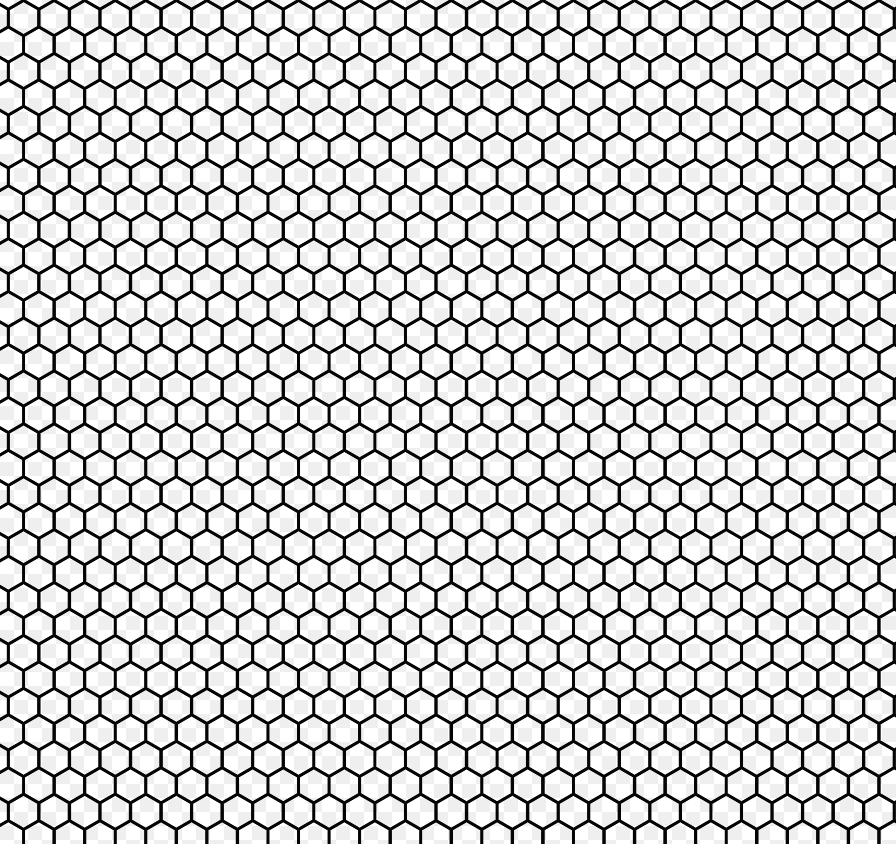
Reproduce this pattern procedurally as a Shadertoy shader.

```glsl
// Fine black honeycomb mesh over a faint white and pale grey checkerboard.

float hash(float n) {
    return fract(sin(n * 12.99) * 4375.85);
}

// Offset from the centre of the nearest unit-wide, pointy-topped hexagon.
vec2 hexOffset(vec2 p) {
    vec2 pitch = vec2(1.0, sqrt(3.0));
    vec2 a = mod(p + 0.5 * pitch, pitch) - 0.5 * pitch;
    vec2 b = mod(p, pitch) - 0.5 * pitch;
    return dot(a, a) < dot(b, b) ? a : b;
}

// Antialiased checkerboard of unit squares, from -1 to 1.
float checker(vec2 p, float pixel) {
    vec2 wave = clamp(sin(p * 3.14159) / (1.5708 * pixel), -1.0, 1.0);
    return wave.x * wave.y;
}

void mainImage(out vec4 fragColor, in vec2 fragCoord) {
    // Width spans 0 to 1; y runs down from the top edge.
    vec2 uv = vec2(fragCoord.x, iResolution.y - fragCoord.y) / iResolution.x;
    float pixel = 1.0 / iResolution.x;

    // Pale backing squares
    float check = checker(uv * 64.0, 64.0 * pixel);
    vec3 color = vec3(mix(0.937, 1.0, 0.5 + 0.5 * check));

    // Hexagonal cells, a little over 29 across
    float cells = 29.33;
    vec2 p = uv * cells - vec2(0.772, 0.592);
    vec2 q = abs(hexOffset(p));

    // Upright walls vary slightly in weight from column to column
    float uprightHalf = 0.048 + 0.010 * hash(round(p.x * 2.0));
    float upright = 0.5 - q.x - uprightHalf;
    float slanted = 0.5 - dot(q, vec2(0.5, 0.866025)) - 0.051;
    float wall = min(upright, slanted);

    float blur = 0.55 * cells * pixel;
    float ink = 1.0 - smoothstep(-blur, blur, wall);
    color = mix(color, vec3(0.015), ink);

    fragColor = vec4(color, 1.0);
}
```
